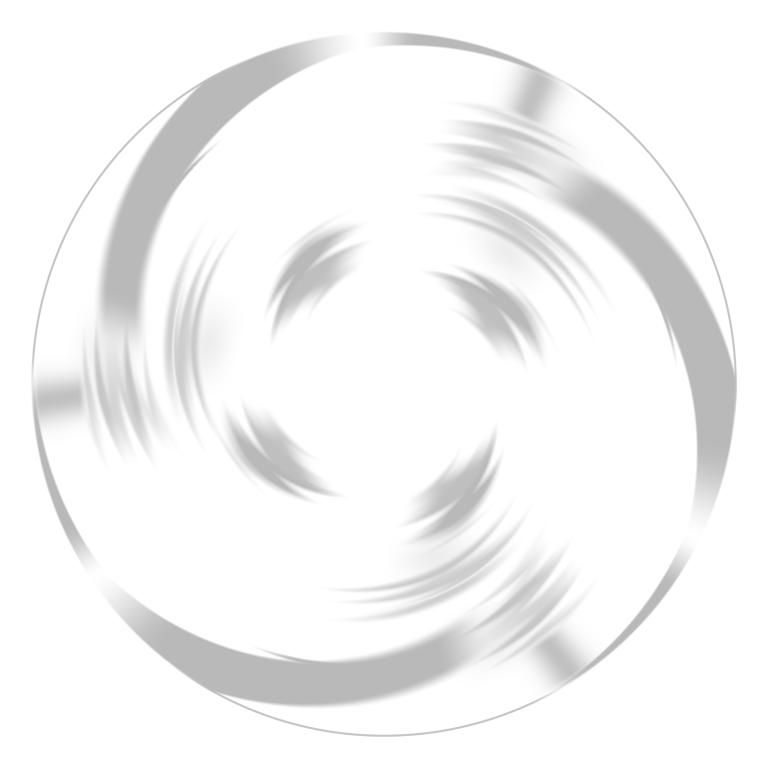
This background is drawn by a WebGL 1 fragment shader. Its source:

```glsl
precision highp float;

uniform vec2 u_resolution;

const float DISC_RADIUS = 0.458;
const vec3 PAPER = vec3(1.0);
const vec3 SILVER = vec3(0.727);

float hash(float n) {
  return fract(sin(n * 127.1) * 4375.85);
}

float noise(float x) {
  float cell = floor(x);
  float f = fract(x);
  return mix(hash(cell), hash(cell + 1.0), f * f * (3.0 - 2.0 * f));
}

// Clockwise degrees from the start of the nearest of n equal sectors
float sector(float angle, float start, float n) {
  return mod(start - angle, 360.0 / n);
}

// Soft interval: 1 between lo and hi
float band(float x, float lo, float hi, float blur) {
  return smoothstep(lo - blur, lo + blur, x)
       * (1.0 - smoothstep(hi - blur, hi + blur, x));
}

// Brushed strokes along a lane, with ragged fading ends
float strokes(float turn, float lane, vec2 ends, float ragged, float fade, float seed) {
  float x = lane * 125.0 + seed;
  float head = ends.x + ragged * noise(x);
  float tail = ends.y - ragged * noise(x + 41.0);
  float tone = 0.6 + 0.4 * noise(x * 0.8 + 83.0);
  return tone * smoothstep(head, head + fade, turn)
       * (1.0 - smoothstep(tail - fade, tail, turn));
}

float cover(float below, float layer) {
  return 1.0 - (1.0 - below) * (1.0 - layer);
}

// Thin outline, tapered rim and short spokes
float rimParts(float r, float angle) {
  float turn = sector(angle, 62.0, 3.0);
  float outline = 1.0 - smoothstep(0.0004, 0.0023, abs(r - DISC_RADIUS));
  float ink = 0.85 * outline * band(turn, 4.0, 66.0, 4.0);

  turn = sector(angle, 94.0, 3.0);
  float inner = DISC_RADIUS - 0.020 + 0.0005 * turn;
  float rim = band(r, inner, DISC_RADIUS, 0.0018);
  ink = cover(ink, rim * smoothstep(0.0, 10.0, turn)
                       * (1.0 - smoothstep(28.0, 37.0, turn)));

  turn = sector(angle, 75.0, 3.0) - 12.0 - 12.0 * (DISC_RADIUS - r);
  float spoke = exp(-turn * turn / 13.0) * band(r, 0.392, 0.455, 0.007);
  return cover(ink, 0.9 * spoke);
}

// Broad arms sweeping out to the rim, each with a pointed inner tail
float armParts(float r, float angle) {
  float turn = sector(angle, 60.0, 3.0) - 15.0;
  float inner = 0.328 + 0.00156 * turn;
  float outer = min(0.383 + 0.0017 * turn, DISC_RADIUS);
  float edge = mix(0.010, 0.002, smoothstep(0.0, 45.0, turn));
  float arm = band(r, inner, outer, edge);
  arm *= smoothstep(-9.0, 4.0, turn) * (1.0 - smoothstep(55.0, 72.0, turn));

  float halfWidth = 0.0075 * max(1.0 - turn / 44.0, 0.0);
  float offset = abs(r - 0.357 - 0.0006 * turn);
  float tail = 1.0 - smoothstep(halfWidth * 0.3, halfWidth + 0.002, offset);
  tail *= smoothstep(8.0, 16.0, turn) * (1.0 - smoothstep(32.0, 43.0, turn));
  return cover(arm, tail);
}

// Ragged hatching below the spokes, long curved strokes and pale haze
float middleParts(float r, float angle) {
  float turn = sector(angle, 85.0, 3.0);
  float lane = r - 0.00104 * turn;
  float ink = 0.85 * strokes(turn, lane, vec2(0.0, 42.0), 16.0, 14.0, 7.0)
            * band(lane, 0.278, 0.368, 0.012);

  turn = sector(angle, 92.0, 3.0);
  lane = r - 0.00078 * turn;
  float arcs = strokes(turn, lane, vec2(0.0, 86.0), 26.0, 24.0, 23.0);
  arcs *= band(lane, 0.214, 0.257, 0.006);
  float glint = exp(-pow((lane - 0.246) / 0.0018, 2.0));
  ink = cover(ink, 0.85 * arcs * (1.0 - 0.55 * glint));

  turn = sector(angle, 68.0, 3.0);
  float haze = 0.28 * band(r, 0.215, 0.255, 0.025) * band(turn, 12.0, 30.0, 10.0);
  haze += 0.28 * band(r, 0.33, 0.39, 0.03) * band(turn, 9.0, 20.0, 7.0);
  return cover(ink, haze);
}

// Four lens-shaped groups of strokes around the empty centre
float innerParts(float r, float angle) {
  float turn = sector(angle, 78.0, 4.0);
  float lane = r - 0.00059 * turn;
  float head = 600.0 * abs(lane - 0.148);
  float ink = strokes(turn, lane, vec2(head, 77.0), 17.0, 22.0, 59.0);
  return min(1.15 * ink, 1.0) * band(lane, 0.114, 0.188, 0.005);
}

void main() {
  vec2 p = (gl_FragCoord.xy - 0.5 * u_resolution) / min(u_resolution.x, u_resolution.y);
  float r = length(p);
  float angle = degrees(atan(p.y, p.x + 0.000001));

  float ink = rimParts(r, angle);
  ink = cover(ink, armParts(r, angle));
  ink = cover(ink, middleParts(r, angle));
  ink = cover(ink, innerParts(r, angle));
  gl_FragColor = vec4(mix(PAPER, SILVER, ink), 1.0);
}
```
